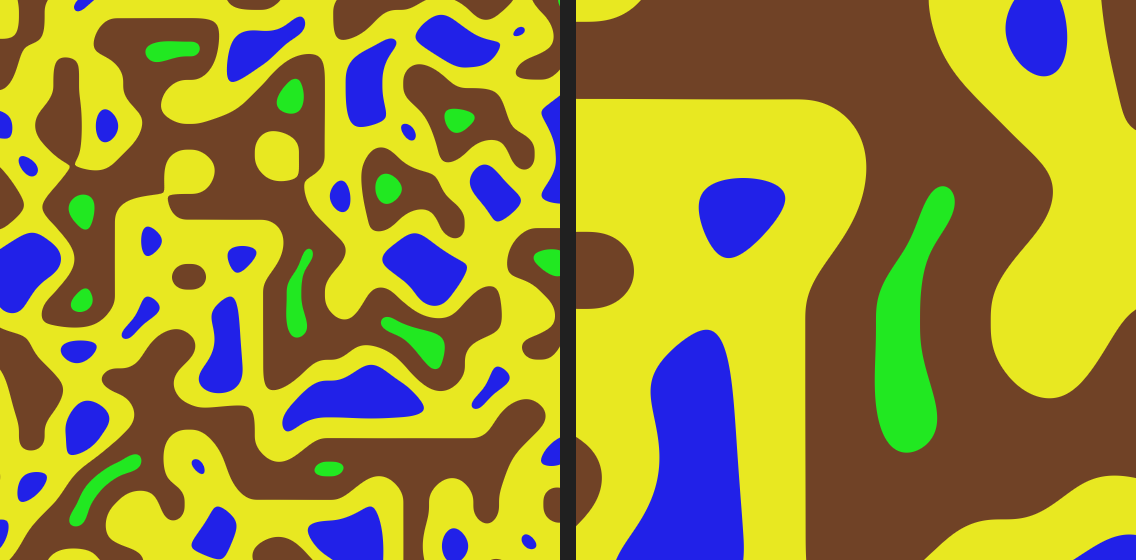
Left, the full canvas; right, a detail of the centre.
This texture is drawn by a Shadertoy shader. Its source:

```glsl
const vec3 BLUE = vec3(0.13, 0.13, 0.91);
const vec3 YELLOW = vec3(0.91, 0.91, 0.13);
const vec3 BROWN = vec3(0.44, 0.26, 0.15);
const vec3 GREEN = vec3(0.13, 0.91, 0.13);

const float CELLS = 8.0;         // noise cells along the canvas height
const float BLUE_TOP = -0.285;   // noise levels where one colour ends
const float YELLOW_TOP = 0.06;
const float BROWN_TOP = 0.46;

// Integer hash of a lattice point
uint hashCell(ivec2 cell) {
    uvec2 q = uvec2(cell + 4096) * uvec2(1597334673u, 3812015801u);
    uint h = (q.x ^ q.y) * 747796405u + 289133645u;
    h = ((h >> ((h >> 28) + 4u)) ^ h) * 277803737u;
    return (h >> 22) ^ h;
}

// Gradient along an axis (two in three) or a diagonal (one in three)
vec2 latticeGradient(ivec2 cell) {
    uint h = hashCell(cell);
    vec2 signs = vec2(h & 1u, (h >> 1) & 1u) * 2.0 - 1.0;
    uint kind = (h >> 4) % 3u;
    vec2 mask = vec2(kind != 2u, kind != 1u);
    return signs * mask;
}

float cornerRamp(ivec2 cell, vec2 local, ivec2 corner) {
    return dot(latticeGradient(cell + corner), local - vec2(corner));
}

// Gradient noise with a quintic fade
float gradientNoise(vec2 p) {
    ivec2 cell = ivec2(floor(p));
    vec2 f = fract(p);
    vec2 fade = f * f * f * (f * (f * 6.0 - 15.0) + 10.0);
    float low = mix(cornerRamp(cell, f, ivec2(0, 0)),
                    cornerRamp(cell, f, ivec2(1, 0)), fade.x);
    float high = mix(cornerRamp(cell, f, ivec2(0, 1)),
                     cornerRamp(cell, f, ivec2(1, 1)), fade.x);
    return mix(low, high, fade.y);
}

// Antialiased step, one pixel wide
float softStep(float level, float value, float width) {
    return clamp((value - level) / width + 0.5, 0.0, 1.0);
}

// Colour bands from low to high noise
vec3 bandColor(float n, float width) {
    vec3 color = mix(BLUE, YELLOW, softStep(BLUE_TOP, n, width));
    color = mix(color, BROWN, softStep(YELLOW_TOP, n, width));
    return mix(color, GREEN, softStep(BROWN_TOP, n, width));
}

void mainImage(out vec4 fragColor, in vec2 fragCoord) {
    vec2 uv = fragCoord / iResolution.y;
    float n = gradientNoise(uv * CELLS + vec2(3.3, 7.2));
    float width = max(length(vec2(dFdx(n), dFdy(n))), 1e-4);
    fragColor = vec4(bandColor(n, width), 1.0);
}
```
